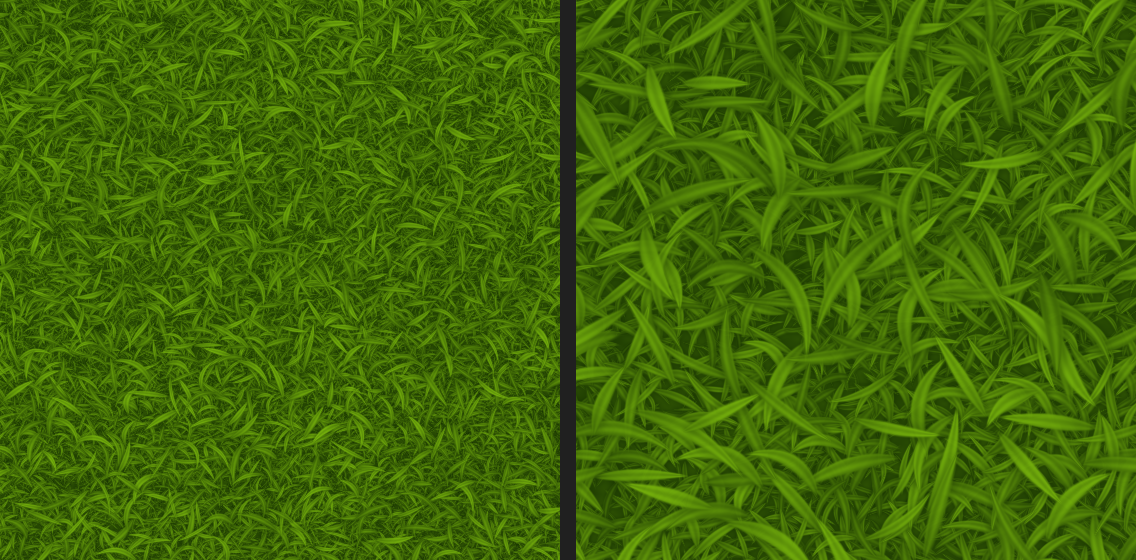
Left: the whole. Right: its middle third, enlarged.
Give the GLSL for this texture, as a Shadertoy shader.

```glsl
// Dense lawn of curved, overlapping grass blades seen from above.

const vec3 DEEP_GREEN = vec3(0.095, 0.205, 0.005);
const vec3 LIGHT_GREEN = vec3(0.45, 0.68, 0.045);
const int LAYERS = 14;

vec4 hash4(vec3 p) {
    vec4 q = fract(p.xyzx * vec4(0.1031, 0.1030, 0.0973, 0.1099));
    q += dot(q, q.wzxy + 33.33);
    return fract((q.xxyz + q.yzzw) * q.zywx);
}

vec2 rotate(vec2 p, float angle) {
    float c = cos(angle), s = sin(angle);
    return vec2(c * p.x + s * p.y, c * p.y - s * p.x);
}

// Blade coordinates: x runs from root (-1) to tip (1), y is the distance from the midrib.
vec2 bladeCoords(vec2 p, float halfLength, float bend) {
    float u = p.x / halfLength;
    float rib = bend * halfLength * (0.5 - u * u);
    float slope = 2.0 * bend * u;
    return vec2(u, (p.y - rib) / sqrt(1.0 + slope * slope));
}

// Paints one blade and its soft contact shadow over the tone below.
float paintBlade(float tone, vec2 p, vec4 shape, vec4 look, float depth, float pixel) {
    float halfLength = mix(0.5, 0.92, shape.z);
    float bend = mix(-0.22, 0.55, shape.w);
    vec2 b = bladeCoords(rotate(p, 2.9 * (look.x - 0.5)), halfLength, bend);
    if (abs(b.x) >= 1.0) return tone;

    float along = look.y < 0.5 ? b.x : -b.x;
    float taper = (1.0 - along * along) * (1.0 - 0.3 * along);
    float width = mix(0.065, 0.115, look.z) * taper;
    float soft = max(pixel, 0.022);
    float dist = abs(b.y) - width;
    float ends = smoothstep(0.0, 0.25, 1.0 - abs(along));
    float cover = (1.0 - smoothstep(-soft, soft, dist)) * ends;
    float shadow = (1.0 - smoothstep(0.0, 0.12, dist)) * ends;

    // Long light streaks on the blade, dimmer towards the root.
    float across = b.y / max(width, 0.01);
    float streak = 0.10 * cos(5.0 * across + 3.0 * look.w) - 0.09 * across * across;
    float bladeTone = mix(0.36, 0.80, depth) + 0.34 * (look.w - 0.5) + streak;
    bladeTone *= mix(0.68, 1.0, smoothstep(-1.0, 0.1, along));

    tone *= 1.0 - 0.17 * shadow;
    return mix(tone, bladeTone, 0.9 * cover);
}

// Scatters one blade per cell, visiting every neighbour that can reach this point.
float paintLayer(float tone, vec2 p, float seed, float depth, float pixel) {
    vec2 cell = floor(p);
    for (int y = -1; y <= 1; y++) {
        for (int x = -1; x <= 1; x++) {
            vec2 id = cell + vec2(x, y);
            vec4 shape = hash4(vec3(id, seed));
            vec4 look = hash4(vec3(id + 71.0, seed + 19.0));
            if (fract(shape.x * 17.0 + look.z * 5.0) > 1.0 - 0.25 * depth) continue;
            tone = paintBlade(tone, p - id - shape.xy, shape, look, depth, pixel);
        }
    }
    return tone;
}

// Gentle mottling from layered sines.
float mottle(vec2 p) {
    float sum = 0.0, gain = 0.5;
    for (int i = 0; i < 3; i++) {
        p = rotate(p, 1.1) * 1.7;
        sum += gain * sin(p.x + 1.3 * sin(p.y)) * cos(p.y + 0.7);
        gain *= 0.6;
    }
    return sum;
}

void mainImage(out vec4 fragColor, in vec2 fragCoord) {
    vec2 uv = fragCoord / iResolution.y;
    float tone = 0.17 + 0.10 * mottle(uv * 90.0);

    // Fine undergrowth first, long bright blades last.
    for (int i = 0; i < LAYERS; i++) {
        float layer = float(i);
        float depth = layer / float(LAYERS - 1);
        float scale = mix(62.0, 21.0, pow(depth, 1.2));
        vec2 p = uv * scale + 10.0 + layer * vec2(3.37, 5.71);
        tone = paintLayer(tone, p, layer * 7.0 + 3.0, depth, scale / iResolution.y);
    }

    tone *= 1.0 + 0.08 * mottle(uv * 5.0);
    fragColor = vec4(mix(DEEP_GREEN, LIGHT_GREEN, clamp(tone, 0.0, 1.1)), 1.0);
}
```
